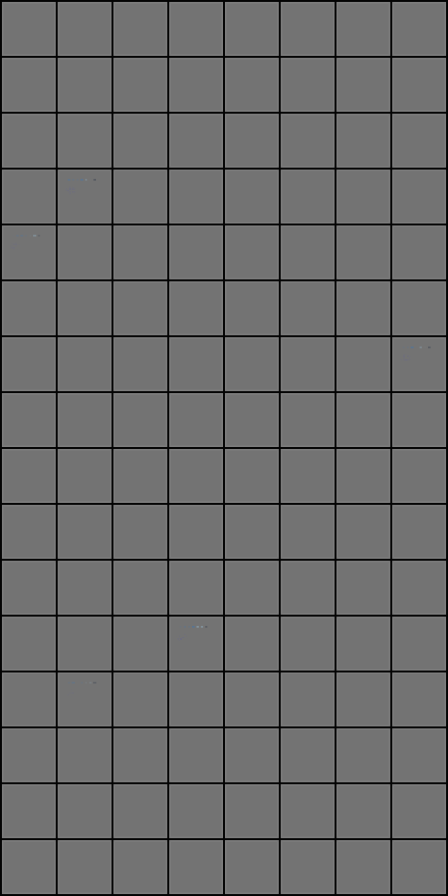
Write a Shadertoy shader that draws this pattern.

```glsl
// Grey square tiles divided by thin black lines, with faint blue specks on a few tiles.
#define GRID vec2(8.0, 16.0)
#define LINE_WIDTH 0.0345
#define HALO_WIDTH 0.028
#define FILL_COLOR vec3(0.451)
#define LINE_COLOR vec3(0.01)
#define HALO_GAIN 0.04
#define WEAR_LEFT 0.13
#define WEAR_RIGHT 0.02
#define SPECK_BLUE vec3(0.27, 0.46, 0.66)
#define SPECK_PALE vec3(0.60, 0.76, 0.86)
#define SPECK_DARK vec3(0.16, 0.20, 0.27)
#define SMEAR_COLOR vec3(0.40, 0.40, 0.54)

float hash(vec2 p) {
    vec3 q = fract(p.xyx * 0.1031);
    q += dot(q, q.yzx + 33.33);
    return fract((q.x + q.y) * q.z);
}

// Share of a pixel, at the given distance, covered by a centred band.
vec2 bandCoverage(vec2 dist, float halfWidth, vec2 pixel) {
    vec2 low = max(dist - 0.5 * pixel, vec2(-halfWidth));
    vec2 high = min(dist + 0.5 * pixel, vec2(halfWidth));
    return clamp((high - low) / pixel, 0.0, 1.0);
}

float boxCoverage(vec2 p, vec2 halfSize, vec2 pixel) {
    vec2 edge = clamp((halfSize - abs(p)) / pixel + 0.5, 0.0, 1.0);
    return edge.x * edge.y;
}

// A short row of dashes above a soft, grainy smear.
vec3 addWear(vec3 color, vec2 tile, vec2 p, vec2 pixel) {
    float chance = mix(WEAR_LEFT, WEAR_RIGHT, tile.x / (GRID.x - 1.0));
    if (hash(tile + 17.0) > chance) return color;
    float strength = mix(0.25, 0.9, hash(tile + 53.0));

    for (int i = 0; i < 7; i++) {
        float k = float(i);
        float level = hash(tile * 7.0 + vec2(k, 91.0));
        vec2 center = vec2(0.22 + 0.077 * k, 0.2);
        vec2 size = vec2(mix(0.012, 0.03, level), 0.016);
        vec3 ink = mix(SPECK_BLUE, SPECK_PALE, step(3.5, k));
        ink = mix(ink, SPECK_DARK, step(5.5, k));
        color = mix(color, ink, boxCoverage(p - center, size, pixel) * level * strength);
    }

    vec2 offset = (p - vec2(0.25, 0.39)) / vec2(0.12, 0.09);
    float grain = hash(floor(p * 32.0) + tile * 32.0);
    float smear = smoothstep(1.0, 0.3, length(offset)) * smoothstep(0.35, 0.9, grain);
    return mix(color, SMEAR_COLOR, smear * strength * 0.6);
}

void mainImage(out vec4 fragColor, in vec2 fragCoord) {
    // Tile coordinates, inset so that the outer lines lie inside the canvas.
    vec2 scale = GRID / (GRID - LINE_WIDTH);
    vec2 p = (fragCoord / iResolution.xy * GRID - 0.5 * LINE_WIDTH) * scale;
    vec2 pixel = GRID * scale / iResolution.xy;

    // Tile surface and wear
    vec2 tile = clamp(floor(p), vec2(0.0), GRID - 1.0);
    vec2 local = p - tile;
    vec3 color = addWear(FILL_COLOR, tile, vec2(local.x, 1.0 - local.y), pixel);

    // Pale halo and dark lines
    vec2 dist = abs(p - round(p));
    vec2 halo = bandCoverage(dist, 0.5 * LINE_WIDTH + HALO_WIDTH, pixel);
    vec2 line = bandCoverage(dist, 0.5 * LINE_WIDTH, pixel);
    color += HALO_GAIN * max(halo.x, halo.y);
    color = mix(color, LINE_COLOR, 1.0 - (1.0 - line.x) * (1.0 - line.y));

    fragColor = vec4(color, 1.0);
}
```
